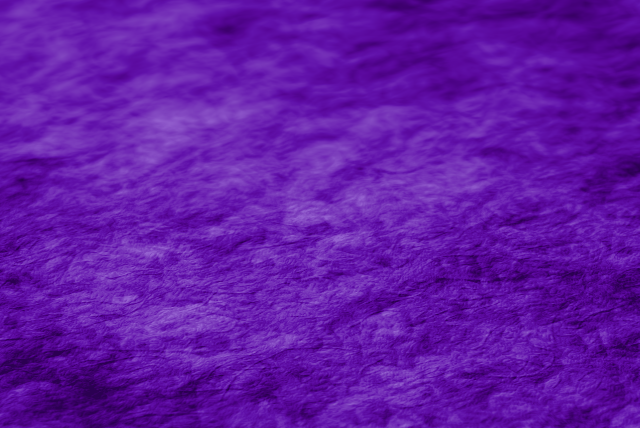
This texture is drawn by a Shadertoy shader. Its source:

```glsl
// Crumpled violet paper seen at a slant, sharp in a low band and soft towards the top.

const vec2 LIGHT_DIR = vec2(-0.35, 0.94);
const int TONES = 8;

// Tone levels in standard deviations, with the colour of each.
const float LEVELS[TONES] = float[TONES](-2.7, -1.88, -1.18, -0.61, 0.03, 0.71, 1.55, 2.7);
const vec3 VIOLETS[TONES] = vec3[TONES](
    vec3(0.17, 0.00, 0.32), vec3(0.24, 0.00, 0.43),
    vec3(0.30, 0.01, 0.53), vec3(0.35, 0.03, 0.61),
    vec3(0.38, 0.07, 0.67), vec3(0.44, 0.16, 0.71),
    vec3(0.49, 0.25, 0.74), vec3(0.58, 0.38, 0.81));

float hash(vec2 p) {
    return fract(sin(dot(p, vec2(127.1, 311.7))) * 43758.5453);
}

mat2 rotation(float angle) {
    float c = cos(angle), s = sin(angle);
    return mat2(c, s, -s, c);
}

float cornerSlope(vec2 cell, vec2 offset) {
    float angle = 6.2832 * hash(cell);
    return dot(vec2(cos(angle), sin(angle)), offset);
}

// Gradient noise, roughly -0.7 to 0.7.
float noise(vec2 p) {
    vec2 i = floor(p), f = fract(p);
    vec2 u = f * f * f * (f * (f * 6.0 - 15.0) + 10.0);
    vec2 e = vec2(1.0, 0.0);
    float low = mix(cornerSlope(i, f), cornerSlope(i + e.xy, f - e.xy), u.x);
    float high = mix(cornerSlope(i + e.yx, f - e.yx), cornerSlope(i + e.xx, f - e.xx), u.x);
    return mix(low, high, u.y);
}

// Radius of the lens blur at a height on the canvas.
float blurRadius(float y) {
    return 0.001 + 0.021 * smoothstep(0.36, 1.0, y) + 0.002 * smoothstep(0.12, 0.0, y);
}

float keptDetail(float freq, float blur) {
    float x = freq * blur;
    return exp(-4.0 * x * x);
}

float patchOf(vec2 p, vec2 centre, vec2 size) {
    vec2 d = (p - centre) / size;
    return exp(-dot(d, d));
}

// Broad pools of light and shade.
float broadLight(vec2 p) {
    float light = 0.9 * patchOf(p, vec2(0.25, 0.78), vec2(0.42, 0.28))
                + 0.8 * patchOf(p, vec2(0.82, 0.60), vec2(0.48, 0.19))
                + 1.0 * patchOf(p, vec2(0.38, 0.27), vec2(0.32, 0.10));
    float shade = 1.1 * patchOf(p, vec2(1.02, 0.98), vec2(0.36, 0.14))
                + 0.9 * patchOf(p, vec2(1.50, 0.60), vec2(0.22, 0.32))
                + 0.8 * patchOf(p, vec2(1.32, 0.22), vec2(0.26, 0.16))
                + 0.9 * patchOf(p, vec2(0.00, 0.42), vec2(0.16, 0.18))
                + 1.2 * patchOf(p, vec2(0.12, 0.10), vec2(0.38, 0.09));
    return light - shade;
}

// Soft mottling that runs along the grain.
float mottling(vec2 q, float blur) {
    float sum = 0.0, freq = 3.5, gain = 1.0;
    for (int i = 0; i < 4; i++) {
        sum += gain * keptDetail(freq, blur) * noise(q * freq + float(i) * 17.3);
        freq *= 2.1;
        gain *= 0.78;
    }
    return sum;
}

// Folded facets with crisp edges, lit from one side, over many sizes.
float wrinkles(vec2 q, float blur) {
    float sum = 0.0, freq = 6.0;
    for (int i = 0; i < 6; i++) {
        vec2 c = rotation(0.7 * sin(float(i) * 2.4)) * q * freq + float(i) * 31.7;
        float reach = min(0.03 + freq * blur, 0.2);
        float relief = abs(noise(c - reach * LIGHT_DIR)) - abs(noise(c + reach * LIGHT_DIR));
        sum += 0.12 * relief / reach * keptDetail(freq, blur);
        freq *= 1.8;
    }
    return sum;
}

// Broken crease line.
float crease(vec2 c, float width) {
    float d = noise(c) / width;
    return exp(-d * d) * smoothstep(0.02, 0.25, noise(c * 0.7 + 53.1));
}

// Dark creases of several sizes, each with a bright lip.
float creases(vec2 q, float blur) {
    float sum = 0.0, freq = 6.0;
    for (int i = 0; i < 4; i++) {
        mat2 turn = rotation(0.6 * sin(float(i) * 1.9 + 0.4));
        vec2 stretch = freq * vec2(0.6, 1.2);
        float width = 0.03 + freq * blur;
        vec2 lip = LIGHT_DIR * (0.004 + blur);
        vec2 c = turn * q * stretch + float(i) * 13.9;
        vec2 l = turn * (q - lip) * stretch + float(i) * 13.9;
        sum += (crease(c, width) - 0.5 * crease(l, width)) * 0.05 / (0.02 + width);
        freq *= 1.7;
    }
    return sum;
}

vec3 toneColour(float tone) {
    vec3 colour = VIOLETS[0];
    for (int i = 1; i < TONES; i++) {
        float t = (tone - LEVELS[i - 1]) / (LEVELS[i] - LEVELS[i - 1]);
        colour = mix(colour, VIOLETS[i], clamp(t, 0.0, 1.0));
    }
    return colour;
}

void mainImage(out vec4 fragColor, in vec2 fragCoord) {
    vec2 p = fragCoord / iResolution.y;
    float blur = blurRadius(p.y);
    // Lay the sheet back, tilt its grain and bend it a little.
    vec2 sheet = vec2(p.x - 0.75, 1.35 * p.y) * (1.0 + 0.35 * p.y);
    vec2 q = rotation(-0.27) * sheet * vec2(0.78, 1.0);
    q += 0.025 * vec2(noise(q * 6.0 + 9.2), noise(q * 6.0 + 41.6));
    float tone = broadLight(p) + 1.2 * mottling(q, blur);
    tone += 1.9 * wrinkles(q, blur) - 1.5 * creases(q, blur);
    fragColor = vec4(toneColour(tone), 1.0);
}
```
